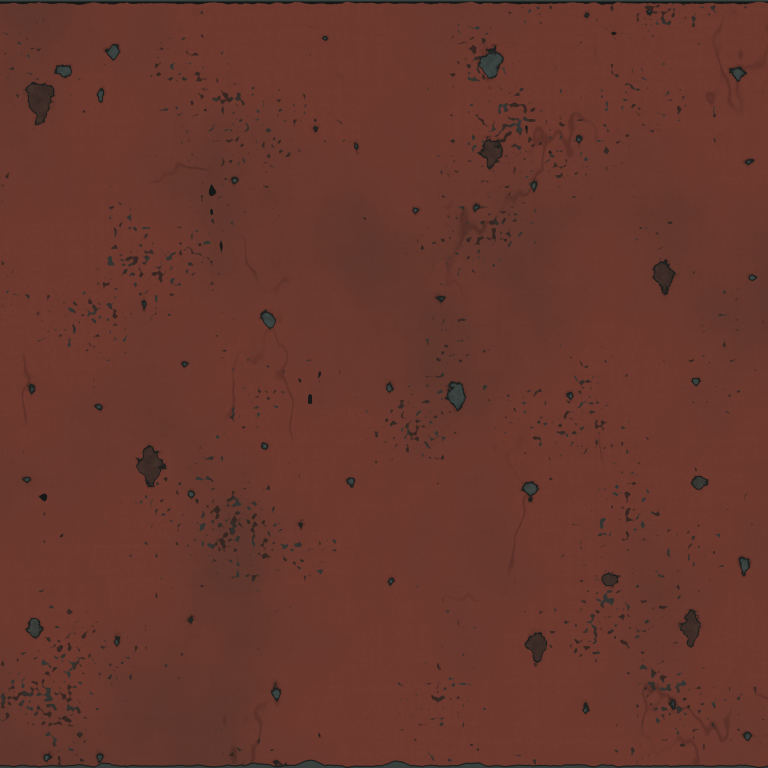
Reproduce this texture procedurally as a Shadertoy shader.

```glsl
// Weathered red-brown painted metal with chipped spots, clustered specks and worn edges.

#define PAINT       vec3(0.427, 0.222, 0.182)
#define STAIN       vec3(0.368, 0.213, 0.175)
#define BARE_METAL  vec3(0.220, 0.255, 0.245)
#define RUST_CORE   vec3(0.235, 0.170, 0.148)
#define DARK_RIM    vec3(0.110, 0.120, 0.112)
#define CHIP_GRID   9.0
#define CHIP_CHANCE 0.58
#define CHIP_MIN    0.0042
#define CHIP_MAX    0.0175
#define SPECK_SCALE 150.0
#define SPECK_LEVEL 0.70
#define GRAIN       0.022

vec2 hash2(vec2 p) {
    vec3 q = fract(p.xyx * vec3(0.1031, 0.1030, 0.0973));
    q += dot(q, q.yzx + 33.33);
    return fract((q.xx + q.yz) * q.zy);
}

vec2 gradientAt(vec2 cell) {
    float angle = 6.2832 * hash2(cell + 71.0).x;
    return vec2(cos(angle), sin(angle));
}

float gradientNoise(vec2 p) {
    vec2 i = floor(p), f = p - i;
    vec2 u = f * f * f * (f * (f * 6.0 - 15.0) + 10.0);
    vec2 e = vec2(0.0, 1.0);
    float a = dot(gradientAt(i), f);
    float b = dot(gradientAt(i + e.yx), f - e.yx);
    float c = dot(gradientAt(i + e.xy), f - e.xy);
    float d = dot(gradientAt(i + e.yy), f - e.yy);
    return mix(mix(a, b, u.x), mix(c, d, u.x), u.y);
}

float fbm(vec2 p) {
    float sum = 0.0, amp = 0.5;
    for (int i = 0; i < 5; i++) {
        sum += amp * gradientNoise(p);
        p = mat2(1.6, 1.2, -1.2, 1.6) * p + 13.7;
        amp *= 0.5;
    }
    return sum;
}

// Signed distance to the nearest chip (x), its radius (y) and random tint (z).
vec3 nearestChip(vec2 uv) {
    vec3 best = vec3(1.0, CHIP_MIN, 0.0);
    vec2 home = floor(uv * CHIP_GRID);
    float wobble = fbm(uv * 65.0);
    for (int y = -1; y <= 1; y++)
    for (int x = -1; x <= 1; x++) {
        vec2 cell = home + vec2(x, y);
        vec2 kind = hash2(cell + 19.0), shape = hash2(cell + 43.0);
        if (kind.x > CHIP_CHANCE) continue;
        vec2 center = (cell + 0.1 + 0.8 * hash2(cell + 5.0)) / CHIP_GRID;
        float radius = mix(CHIP_MIN, CHIP_MAX, pow(shape.x, 5.0));
        vec2 q = uv - center;
        // Taper the lower half into a drip.
        q.x *= 1.0 + 0.8 * smoothstep(0.0, 1.2, -q.y / radius);
        q.y *= mix(0.6, 1.1, shape.y);
        float d = length(q) - radius + wobble * (0.006 + 0.7 * radius);
        if (d < best.x) best = vec3(d, radius, kind.y);
    }
    return best;
}

void mainImage(out vec4 fragColor, in vec2 fragCoord) {
    vec2 uv = fragCoord / iResolution.xy;
    float soft = max(0.0008, 0.7 / iResolution.y);

    // Paint with broad stains, faint brushing and fine grain
    float stain = smoothstep(-0.1, 0.4, fbm(uv * vec2(4.0, 3.4) + 2.3));
    vec3 color = mix(PAINT, STAIN, stain);
    float grain = gradientNoise(uv * 230.0) + 0.6 * fbm(uv * 45.0);
    float brushing = gradientNoise(uv * vec2(110.0, 7.0))
                   + gradientNoise(uv * vec2(6.0, 130.0));
    color *= 1.0 + GRAIN * (grain + 0.5 * brushing);

    // Hairline cracks
    float vein = abs(fbm(uv * vec2(4.5, 2.6) + 31.0));
    float veinMask = smoothstep(0.05, 0.22, fbm(uv * 5.0 + 57.0));
    color *= 1.0 - 0.16 * veinMask * (1.0 - smoothstep(0.0, 0.014, vein));

    // Clustered specks
    float patches = fbm(uv * 5.5 + 83.0) * 2.0;
    float speck = gradientNoise(uv * SPECK_SCALE)
                + 0.6 * gradientNoise(uv * SPECK_SCALE * 0.47 + 9.0) + 0.9 * patches;
    float speckCover = smoothstep(SPECK_LEVEL - 0.13, SPECK_LEVEL + 0.17, speck);
    float speckTone = smoothstep(-0.2, 0.4, gradientNoise(uv * 40.0 + 3.0));
    vec3 speckColor = mix(RUST_CORE * 0.8, BARE_METAL * 0.8, speckTone);
    color = mix(color, speckColor, 0.9 * speckCover);

    // Rare black flakes
    float flake = gradientNoise(uv * vec2(78.0, 58.0) + 21.0)
                + 0.8 * gradientNoise(uv * 9.0 + 37.0);
    color = mix(color, DARK_RIM * 0.8, smoothstep(0.76, 0.86, flake));

    // Chips: dark rim, bare metal inside, rusty core in some large ones
    vec3 chip = nearestChip(uv);
    float inside = 1.0 - smoothstep(-soft, soft, chip.x);
    float core = 1.0 - smoothstep(-0.0036, -0.0012, chip.x);
    float rusty = step(0.45, chip.z) * smoothstep(0.009, 0.012, chip.y);
    vec3 chipColor = mix(BARE_METAL, RUST_CORE, rusty);
    chipColor *= 1.0 + 0.35 * fbm(uv * 90.0 + 11.0);
    color *= 1.0 - 0.12 * (1.0 - smoothstep(0.0, 0.004, chip.x));
    color = mix(color, mix(DARK_RIM, chipColor, core), inside);

    // Worn top and bottom edges
    float ragged = fbm(vec2(uv.x * 45.0, 4.0));
    float bump = 0.035 * max(gradientNoise(vec2(uv.x * 16.0, 8.5)) - 0.3, 0.0);
    float topWear = 1.0 - uv.y - 0.0045 - 0.007 * ragged;
    float bottomWear = uv.y - 0.0035 - 0.006 * ragged - bump;
    color = mix(color, DARK_RIM * 0.75, 1.0 - smoothstep(-soft, soft, topWear));
    color = mix(color, BARE_METAL, 1.0 - smoothstep(0.0012, 0.0026, 1.0 - uv.y));
    color = mix(color, DARK_RIM, 1.0 - smoothstep(-soft, soft, bottomWear));
    color = mix(color, BARE_METAL, 1.0 - smoothstep(-soft, soft, bottomWear + 0.0016));

    fragColor = vec4(color, 1.0);
}
```
